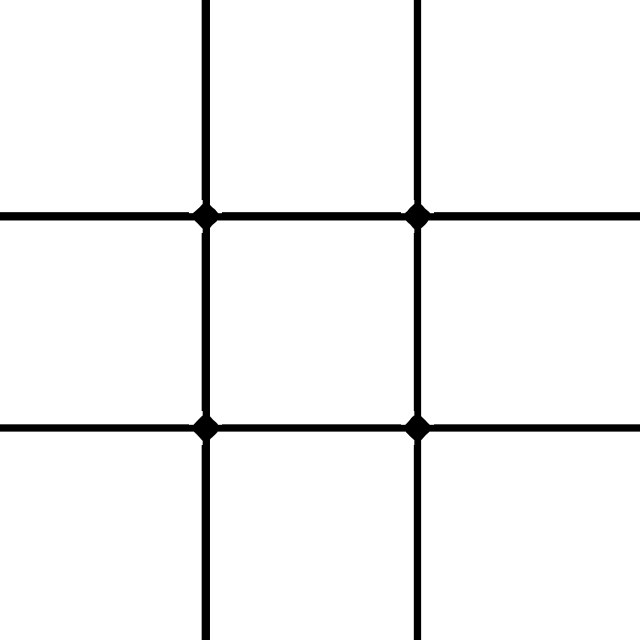
Give the GLSL for this pattern, as a Shadertoy shader.

```glsl
// Black three-by-three grid on white, with small diamonds at its four crossings.

const vec3 PAPER = vec3(1.0);
const vec3 INK = vec3(0.0);
const vec2 FIRST_CROSSING = vec2(0.3216, 0.3380); // from the upper left
const float PERIOD = 0.3307;
const float LAST_LINE = 1.0;
const float THICK_HALF_WIDTH = 0.0065;
const float THIN_HALF_WIDTH = 0.0057;
const float DIAMOND_RADIUS = 0.0245;
const float NOTCH_REACH = 0.026;
const float NOTCH_DEPTH = 0.0016;
const float WEAR_SCALE = 110.0;
const float WEAR_DEPTH = 0.0012;

vec2 hashGradient(vec2 cell) {
    float angle = 6.2832 * fract(sin(dot(cell, vec2(127.1, 311.7))) * 43758.5);
    return vec2(cos(angle), sin(angle));
}

float gradientNoise(vec2 p) {
    vec2 cell = floor(p);
    vec2 f = fract(p);
    vec2 blend = f * f * (3.0 - 2.0 * f);
    float a = dot(hashGradient(cell), f);
    float b = dot(hashGradient(cell + vec2(1.0, 0.0)), f - vec2(1.0, 0.0));
    float c = dot(hashGradient(cell + vec2(0.0, 1.0)), f - vec2(0.0, 1.0));
    float d = dot(hashGradient(cell + vec2(1.0)), f - vec2(1.0));
    return mix(mix(a, b, blend.x), mix(c, d, blend.x), blend.y);
}

// Line along one axis; its outer edge is cut back a little beside a crossing.
float lineDistance(float across, float along, float index) {
    float halfWidth = mix(THICK_HALF_WIDTH, THIN_HALF_WIDTH, index);
    float nearCrossing = 1.0 - step(NOTCH_REACH, abs(along));
    float notch = NOTCH_DEPTH * nearCrossing * (1.0 - 0.5 * index);
    return max(across - halfWidth, -across - halfWidth + notch);
}

float diamondDistance(vec2 p, float radius) {
    return (abs(p.x) + abs(p.y) - radius) * 0.7071;
}

float coverage(float signedDistance, float pixel) {
    return clamp(0.5 - signedDistance / pixel, 0.0, 1.0);
}

void mainImage(out vec4 fragColor, in vec2 fragCoord) {
    vec2 uv = fragCoord / iResolution.xy;
    float pixel = 1.0 / min(iResolution.x, iResolution.y);

    // Nearest of the two lines on each axis, measured from the upper left
    vec2 p = vec2(uv.x, 1.0 - uv.y) - FIRST_CROSSING;
    vec2 index = clamp(round(p / PERIOD), 0.0, LAST_LINE);
    vec2 local = p - index * PERIOD;

    // Grid lines and slightly worn diamonds
    float vertical = lineDistance(local.x, local.y, index.x);
    float horizontal = lineDistance(local.y, local.x, index.y);
    float wear = WEAR_DEPTH * gradientNoise(p * WEAR_SCALE);
    float diamond = diamondDistance(local, DIAMOND_RADIUS + wear);

    float ink = coverage(min(min(vertical, horizontal), diamond), pixel);
    fragColor = vec4(mix(PAPER, INK, ink), 1.0);
}
```
